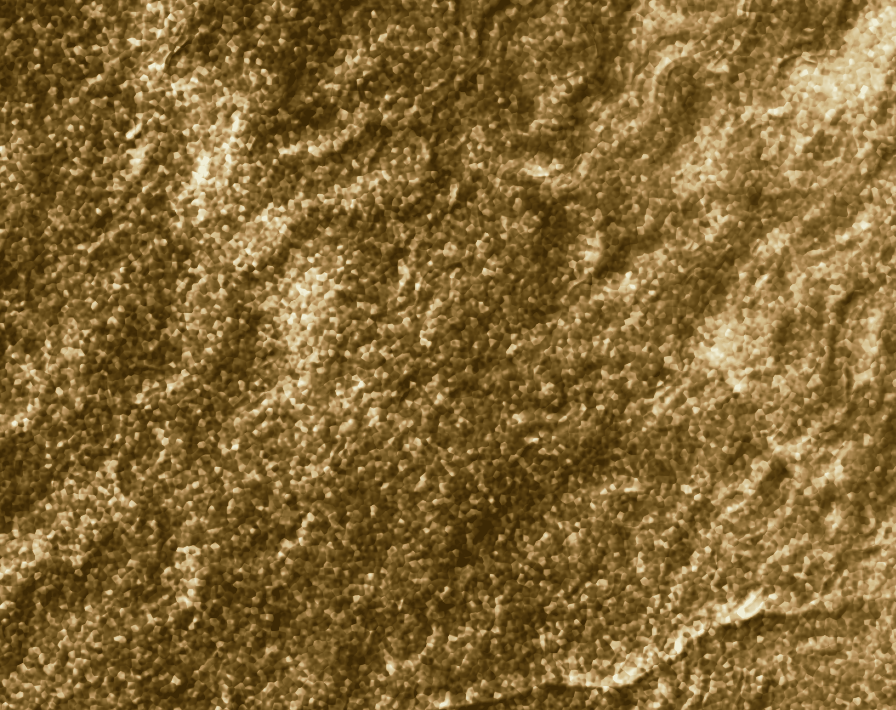
This texture is drawn by a WebGL 2 fragment shader. Its source:

```glsl
#version 300 es
precision highp float;
// Crumpled gold foil with a glittering grain, lit from the upper left.

uniform vec2 u_resolution;
out vec4 fragColor;

vec3 hash3(vec2 cell) {
    vec3 q = fract(cell.xyx * vec3(0.1031, 0.1030, 0.0973));
    q += dot(q, q.yxz + 33.33);
    return fract((q.xxy + q.yzz) * q.zyx);
}

// Cellular noise: one soft spot per cell, random in place and sign, unit variance.
float spots(vec2 p) {
    vec2 base = floor(p);
    float sum = 0.0;
    for (int y = -1; y <= 1; y++) {
        for (int x = -1; x <= 1; x++) {
            vec2 cell = base + vec2(x, y);
            vec3 rnd = hash3(cell + 57.0);
            vec2 d = p - cell - rnd.xy;
            float k = max(1.0 - dot(d, d), 0.0);
            sum += (rnd.z * 2.0 - 1.0) * k * k * k;
        }
    }
    return sum * 2.6;
}

// Small tilted facets with softened borders; a few of them sparkle.
float flakes(vec2 p) {
    vec2 base = floor(p);
    vec2 sum = vec2(0.0);
    for (int y = -1; y <= 1; y++) {
        for (int x = -1; x <= 1; x++) {
            vec2 cell = base + vec2(x, y);
            vec3 rnd = hash3(cell + 91.0);
            vec2 d = p - cell - rnd.xy;
            float shine = 2.2 * rnd.z * rnd.z * rnd.z + 0.9 * rnd.z - 1.0;
            sum += vec2(shine + dot(d, vec2(-0.6, 0.6)), 1.0) * exp(-9.0 * dot(d, d));
        }
    }
    return 1.35 * sum.x / sum.y;
}

// Lit slope of a surface with sharp ridges.
float folds(vec2 p) {
    vec2 toward = vec2(0.13, -0.05);
    return 1.7 * (abs(spots(p - toward)) - abs(spots(p + toward)));
}

// Soft stroke around the segment from a to b.
float glow(vec2 p, vec2 a, vec2 b, float width) {
    vec2 ab = b - a;
    vec2 d = p - a - ab * clamp(dot(p - a, ab) / dot(ab, ab), 0.0, 1.0);
    return exp(-dot(d, d) / (width * width));
}

// Long fold: light on the left side of a to b, shade on the right.
float crease(vec2 p, vec2 a, vec2 b, float width) {
    vec2 dir = normalize(b - a);
    float side = dot(p - a, vec2(-dir.y, dir.x)) / width;
    return (smoothstep(-0.2, 0.2, side) * 2.0 - 1.0) * glow(p, a, b, width);
}

vec3 foilColor(float tone) {
    vec3 c = mix(vec3(0.24, 0.16, 0.02), vec3(0.36, 0.26, 0.07), clamp((tone + 2.3) / 1.25, 0.0, 1.0));
    c = mix(c, vec3(0.47, 0.36, 0.15), clamp((tone + 1.05) / 0.85, 0.0, 1.0));
    c = mix(c, vec3(0.59, 0.46, 0.24), clamp((tone + 0.2) / 0.63, 0.0, 1.0));
    c = mix(c, vec3(0.73, 0.58, 0.37), clamp((tone - 0.43) / 0.57, 0.0, 1.0));
    c = mix(c, vec3(0.83, 0.74, 0.54), clamp((tone - 1.0) / 0.6, 0.0, 1.0));
    return mix(c, vec3(0.94, 0.93, 0.83), clamp((tone - 1.7) / 1.4, 0.0, 1.0));
}

void main() {
    vec2 p = gl_FragCoord.xy / u_resolution.y;
    p.x *= 1.261 * u_resolution.y / u_resolution.x;

    // Ragged outlines for the large shapes, straighter ones for the long folds
    vec2 w = p + 0.012 * vec2(spots(p * 11.0), spots(p * 11.0 + 40.0))
               + 0.004 * vec2(spots(p * 31.0), spots(p * 31.0 + 80.0));
    vec2 c = mix(p, w, 0.45);

    // Broad light and shade
    float tone = -0.36 + 0.95 * smoothstep(0.6, 1.2, w.x + 0.15 * (w.y - 0.5));
    tone += 1.3 * glow(w, vec2(0.25, 0.98), vec2(0.32, 0.73), 0.06);
    tone += 0.85 * glow(w, vec2(0.33, 0.7), vec2(0.48, 0.47), 0.075);
    tone += 0.6 * glow(w, vec2(0.48, 0.46), vec2(0.41, 0.36), 0.03);
    tone += 0.3 * glow(c, vec2(0.0, 0.16), vec2(0.24, 0.0), 0.015);
    tone -= 0.6 * glow(w, vec2(0.0, 0.92), vec2(0.12, 0.85), 0.1);
    tone -= 0.45 * glow(w, vec2(0.42, 0.95), vec2(0.65, 0.92), 0.12);
    tone -= 0.8 * glow(w, vec2(0.63, 0.17), vec2(0.85, 0.38), 0.06);
    tone -= 0.4 * glow(w, vec2(0.1, 0.1), vec2(0.45, 0.1), 0.12);
    tone -= 0.5 * glow(w, vec2(1.1, 0.55), vec2(1.26, 0.35), 0.07);

    // Long folds
    tone -= 1.4 * glow(c, vec2(0.76, 0.56), vec2(0.97, 0.71), 0.018);
    tone += 0.8 * glow(c, vec2(0.8, 0.545), vec2(1.02, 0.7), 0.016);
    tone += 1.1 * crease(c, vec2(0.56, -0.01), vec2(0.88, 0.05), 0.018);
    tone += 1.4 * crease(c, vec2(0.88, 0.045), vec2(1.06, 0.12), 0.026);
    tone += 0.9 * crease(c, vec2(1.06, 0.12), vec2(1.27, 0.16), 0.022);
    tone += 0.5 * crease(c, vec2(0.97, 0.54), vec2(1.16, 0.26), 0.03);

    // Wrinkles, drawn out along a steep diagonal
    vec2 q = vec2(dot(w, vec2(0.85, -0.5)), 0.62 * dot(w, vec2(0.5, 0.85)));
    float wrinkles = 0.38 * folds(q * 7.0) + 0.4 * folds(q * 15.0 + 20.0)
                   + 0.36 * folds(q * 31.0 + 50.0) + 0.28 * folds(q * 62.0 + 90.0);
    tone += wrinkles;

    // Bright tips where the foil turns to the light
    float tips = glow(w, vec2(0.24, 0.92), vec2(0.27, 0.95), 0.022)
               + glow(w, vec2(0.18, 0.78), vec2(0.2, 0.81), 0.016)
               + 0.6 * glow(w, vec2(1.0, 0.11), vec2(1.06, 0.14), 0.016);
    tone += 1.6 * tips * (0.8 + wrinkles);

    // Fine grain, calmer on the right
    float grain = 0.85 * flakes(p * 125.0) + 0.5 * spots(p * 175.0 + 31.0);
    tone += grain * mix(0.72, 0.45, smoothstep(0.55, 1.2, p.x + 0.5 * (p.y - 0.5)));

    fragColor = vec4(foilColor(tone), 1.0);
}
```
